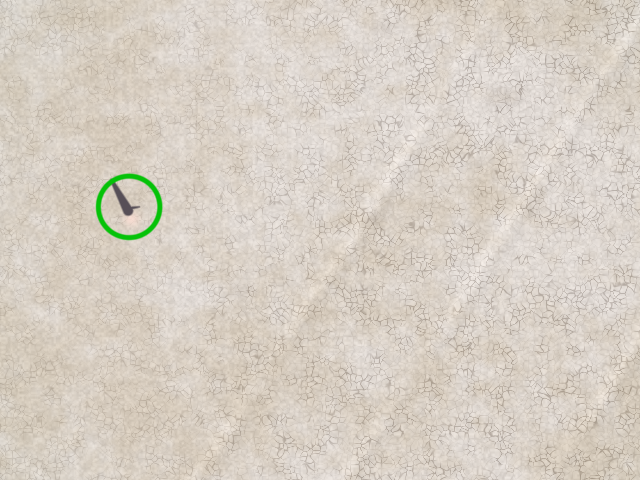
Give the GLSL for this texture, as a Shadertoy shader.

```glsl
#define CELLS 78.0
#define CRACK_DEPTH 0.17
#define GRAIN 0.075
#define TAN_SOIL vec3(0.840, 0.795, 0.735)
#define PALE_SALT vec3(0.890, 0.865, 0.845)
#define CRACK_TINT vec3(0.95, 1.0, 1.02)
#define RIDGE_DIR vec2(0.535, 0.845)
#define RING_CENTER vec2(0.269, 0.569)
#define RING_RADIUS 0.064
#define RING_COLOR vec3(0.02, 0.76, 0.03)

float hash(vec2 p) {
    return fract(sin(dot(p, vec2(127.1, 311.7))) * 43758.5453);
}

vec2 hash2(vec2 p) {
    return vec2(hash(p), hash(p + 57.3));
}

float noise(vec2 p) {
    vec2 i = floor(p), f = fract(p);
    f = f * f * (3.0 - 2.0 * f);
    return mix(mix(hash(i), hash(i + vec2(1, 0)), f.x),
               mix(hash(i + vec2(0, 1)), hash(i + vec2(1, 1)), f.x), f.y);
}

float fbm(vec2 p) {
    float sum = 0.0, amp = 0.5;
    for (int i = 0; i < 5; i++) {
        sum += amp * noise(p);
        p = mat2(1.6, 1.2, -1.2, 1.6) * p + 7.1;
        amp *= 0.5;
    }
    return sum / 0.96875;
}

// Gap between the two nearest cell centres: zero along a crack
float cellGap(vec2 p) {
    vec2 cell = floor(p);
    float d1 = 9.0, d2 = 9.0;
    for (int y = -1; y <= 1; y++)
        for (int x = -1; x <= 1; x++) {
            vec2 c = cell + vec2(x, y);
            float d = length(c + 0.1 + 0.8 * hash2(c) - p);
            d2 = min(d2, max(d1, d));
            d1 = min(d1, d);
        }
    return d2 - d1;
}

// Soft oval stain stretched along x
float stain(vec2 p, vec2 center, vec2 size) {
    vec2 q = (p - center) / size;
    return exp(-dot(q, q));
}

// Distance to a segment whose half width grows from a to b
float taper(vec2 p, vec2 a, vec2 b, float wa, float wb) {
    vec2 ab = b - a;
    float t = clamp(dot(p - a, ab) / dot(ab, ab), 0.0, 1.0);
    return length(p - a - ab * t) - mix(wa, wb, t);
}

void mainImage(out vec4 fragColor, in vec2 fragCoord) {
    float px = 1.0 / iResolution.y;
    vec2 p = fragCoord * px;

    // Soil: broad salt patches over tan ground
    float patches = fbm(p * 5.0 + 3.0);
    float mottle = fbm(p * 26.0 + 11.0);
    float salt = smoothstep(0.25, 0.75, 0.55 * patches + 0.45 * mottle);
    salt += 0.35 * stain(p, vec2(1.08, 0.83), vec2(0.10, 0.09));
    salt += 0.25 * stain(p, vec2(0.70, 0.78), vec2(0.15, 0.10));

    // Parallel diagonal ridges, lit on one side and shaded on the other
    float along = dot(p, RIDGE_DIR);
    float across = dot(p, vec2(RIDGE_DIR.y, -RIDGE_DIR.x));
    across += 0.012 * (noise(vec2(along * 9.0, 2.0)) - 0.5);
    float relief = 0.0;
    for (int i = 0; i < 3; i++) {
        float k = float(i);
        float d = (across - 0.343 - 0.215 * k - 0.047 * k * k) / 0.014;
        float strength = smoothstep(0.2, 0.75, noise(vec2(along * 6.0, k * 5.0 + 1.0)));
        relief += (0.3 + 0.7 * strength) * (exp(-d * d) - 0.6 * exp(-(d - 1.8) * (d - 1.8)));
    }

    vec3 color = mix(TAN_SOIL, PALE_SALT, clamp(salt, 0.0, 1.0));
    color += 0.045 * relief;
    color += 0.03 * (noise(p * 75.0) - 0.5);

    // Fine broken cracks, stronger toward the right
    vec2 warp = vec2(noise(p * 60.0), noise(p * 60.0 + 31.0)) - 0.5;
    float gap = cellGap(p * CELLS + warp);
    float broken = smoothstep(0.3, 0.8, noise(p * 48.0 + 5.0));
    float region = mix(0.5, 1.0, smoothstep(0.1, 0.8, p.x - 0.25 * p.y));
    float crack = (1.0 - smoothstep(0.0, 0.24, gap)) * (0.2 + 0.8 * broken) * region;

    // Dark fissured spots
    float spots = stain(p, vec2(1.052, 0.795), vec2(0.035, 0.020));
    spots += 0.7 * stain(p, vec2(0.775, 0.546), vec2(0.028, 0.014));
    spots += 0.6 * stain(p, vec2(0.505, 0.398), vec2(0.030, 0.014));
    spots += 0.4 * stain(p, vec2(0.800, 0.942), vec2(0.030, 0.014));
    color -= CRACK_TINT * (CRACK_DEPTH * crack * (1.0 + spots) + 0.16 * spots * mottle);
    color += GRAIN * (noise(p * 210.0) - 0.5);
    color -= vec3(0.025, 0.015, 0.02) * smoothstep(0.5, 1.0, length(p - vec2(0.72, 0.45)));

    // Pale object and its long tapered shadow
    float glow = stain(p, vec2(0.274, 0.543), vec2(0.016, 0.014));
    color = mix(color, vec3(0.98, 0.87, 0.83), 0.85 * glow);
    float shadow = taper(p, vec2(0.233, 0.624), vec2(0.267, 0.561), 0.003, 0.010);
    shadow = min(shadow, taper(p, vec2(0.270, 0.566), vec2(0.290, 0.569), 0.003, 0.001));
    color = mix(color, vec3(0.34, 0.31, 0.34), 1.0 - smoothstep(-px, 1.5 * px, shadow));

    // Marker ring
    float ring = abs(length(p - RING_CENTER) - RING_RADIUS) - 0.0052;
    color = mix(color, RING_COLOR, 1.0 - smoothstep(-px, px, ring));

    fragColor = vec4(clamp(color, 0.0, 1.0), 1.0);
}
```
